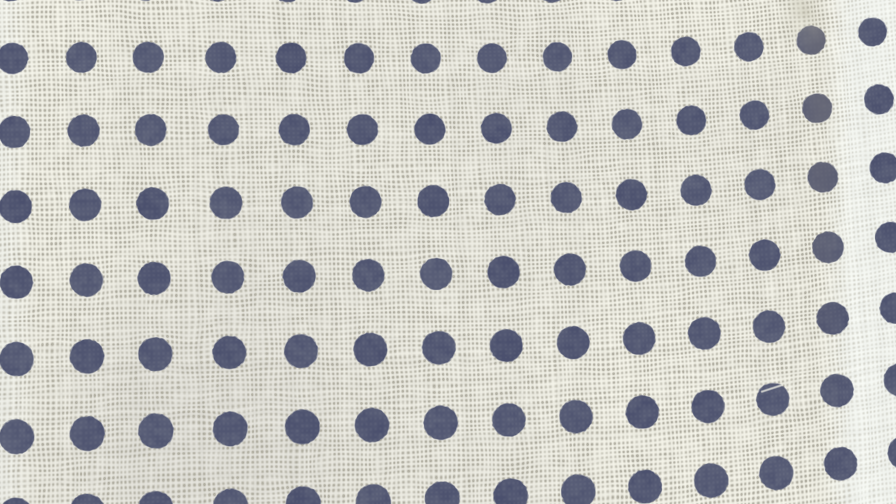
A WebGL 2 fragment shader for this pattern:

```glsl
#version 300 es
precision highp float;

uniform vec2 u_resolution;
out vec4 fragColor;

const vec3 LINEN = vec3(0.95, 0.947, 0.905);
const vec3 BLEACHED = vec3(0.955, 0.965, 0.945);
const vec3 HOLE = vec3(0.70, 0.69, 0.64);
const vec3 SHADE = vec3(0.84, 0.835, 0.82);
const vec3 INK = vec3(0.295, 0.315, 0.43);
const vec3 INK_WORN = vec3(0.39, 0.41, 0.495);
const vec3 INK_FADED = vec3(0.43, 0.43, 0.47);
const vec3 STAIN = vec3(0.76, 0.75, 0.68);
const vec2 PITCH = vec2(0.138, 0.145);     // mean dot spacing
const float THREADS = 15.0;                // threads per dot spacing
const float DOT_RADIUS = 0.0333;
const float EDGE_SOFTNESS = 0.0022;
const float EDGE_ROUGHNESS = 0.0018;
const float WEAVE_DEPTH = 0.85;
const float TAU = 6.28319;

float hash(vec2 p) {
    return fract(sin(dot(p, vec2(127.1, 311.7))) * 43758.5);
}

float noise(vec2 p) {
    vec2 i = floor(p), f = fract(p);
    f = f * f * (3.0 - 2.0 * f);
    return mix(mix(hash(i), hash(i + vec2(1, 0)), f.x),
               mix(hash(i + vec2(0, 1)), hash(i + vec2(1, 1)), f.x), f.y);
}

float blob(vec2 p, vec2 centre, vec2 size) {
    vec2 d = (p - centre) / size;
    return exp(-dot(d, d));
}

float segmentDistance(vec2 p, vec2 a, vec2 b) {
    vec2 ab = b - a;
    return length(p - a - ab * clamp(dot(p - a, ab) / dot(ab, ab), 0.0, 1.0));
}

// Position on the stretched cloth of grid point g; rows count from the middle
vec2 clothPoint(vec2 g) {
    float i = g.x, j = g.y;
    float pleat = 0.0104 * exp(-(i - 2.0) * (i - 2.0));
    float x = 0.0324 + i * (0.1435 - 0.000775 * i) - pleat
            + j * (0.00116 + 0.00072 * i) - 0.00046 * j * j;
    float y = 0.5602 + i * (-0.0054 + i * (0.000903 - 0.000078 * i))
            + j * (0.1512 - 0.00093 * i) + 0.00104 * j * j;
    return vec2(x, y);
}

// Invert clothPoint by repeated correction
vec2 gridCoord(vec2 p) {
    vec2 g = (p - vec2(0.03, 0.55)) / PITCH;
    for (int k = 0; k < 6; k++) g += (p - clothPoint(g)) / PITCH;
    return g;
}

void main() {
    // Height is one unit, y runs down from the top edge
    vec2 p = gl_FragCoord.xy / u_resolution.y;
    p.y = 1.0 - p.y;
    float pixel = 1.0 / u_resolution.y;
    vec2 g = gridCoord(p);

    // Woven ground: small holes between uneven threads
    vec2 wobble = vec2(noise(g * vec2(5.0, 2.0)), noise(g * vec2(2.0, 5.0) + 40.0));
    vec2 thread = g * THREADS + 0.7 * wobble;
    vec2 gap = 0.5 + 0.5 * cos(TAU * thread);
    vec2 slub = vec2(hash(vec2(floor(thread.x), 3.0)), hash(vec2(7.0, floor(thread.y))));
    float bleach = smoothstep(1.62, 1.70, p.x) + 0.6 * smoothstep(0.08, 0.0, p.x);
    float openness = (0.5 + 0.8 * noise(p * 60.0)) * (1.0 - 0.6 * bleach);
    float hole = WEAVE_DEPTH * openness * (gap.x * gap.y + 0.12 * (gap.x + gap.y));
    vec3 cloth = mix(LINEN, BLEACHED, bleach);

    // Soft folds and shadows
    float shadow = 0.45 * blob(p, vec2(0.45, 0.85), vec2(0.45, 0.30))
                 + 0.20 * blob(p, vec2(0.75, 0.15), vec2(0.5, 0.3))
                 + 0.25 * (noise(p * 4.0) - 0.3) * (1.0 - bleach);
    cloth = mix(cloth, SHADE, clamp(shadow, 0.0, 1.0));
    cloth = mix(cloth, HOLE, clamp(hole, 0.0, 1.0));
    cloth += 0.02 * (slub.x + slub.y - 1.0);

    // Printed dots with ragged rims
    vec2 cell = round(g);
    float radius = DOT_RADIUS + 0.0008 * cell.y - 0.0002 * cell.x
                 + 0.0008 * (hash(cell) - 0.5);
    float rough = EDGE_ROUGHNESS * (noise(p * 180.0) - 0.5);
    float dist = length(p - clothPoint(cell)) - radius + rough;
    float soft = max(EDGE_SOFTNESS, 0.8 * pixel);
    float dotMask = 1.0 - smoothstep(-soft, soft, dist);

    // Ink worn by the weave, faded along the right-hand crease
    float wear = 0.5 * noise(p * 90.0) + 0.3 * gap.x * gap.y
               + 0.35 * noise(p * 14.0) + 0.2 * hash(cell + 9.0) - 0.2;
    vec3 ink = mix(INK, INK_WORN, clamp(wear, 0.0, 1.0));
    float crease = blob(p, vec2(1.63, 0.1), vec2(0.05, 0.5));
    ink = mix(ink, INK_FADED, 0.7 * crease);
    vec3 color = mix(cloth, ink, dotMask);

    // Smudge near the top and a bare thread across one dot
    float smudge = blob(p, vec2(1.595, 0.03), vec2(0.03, 0.045))
                 * (0.4 + 0.6 * noise(p * 45.0));
    color = mix(color, STAIN, 0.7 * smudge);
    float nick = segmentDistance(p, vec2(1.512, 0.777), vec2(1.552, 0.764));
    color = mix(color, LINEN, 0.75 * (1.0 - smoothstep(0.0, 0.002 + pixel, nick)));

    fragColor = vec4(clamp(color, 0.0, 1.0), 1.0);
}
```
